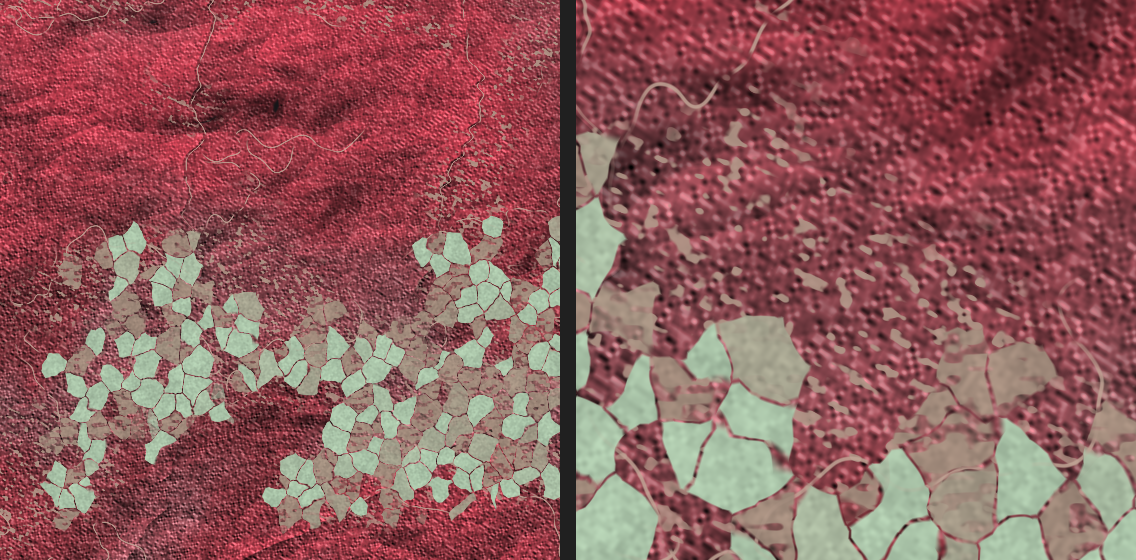
Left, the full canvas; right, a detail of the centre.
Give the GLSL for this texture, as a Shadertoy shader.

```glsl
// Infrared aerial view: crimson forested hills with pale fields, tracks and winding valleys.

const vec3 MAROON  = vec3(0.465, 0.190, 0.220);
const vec3 CRIMSON = vec3(0.655, 0.215, 0.270);
const vec3 MAUVE   = vec3(0.520, 0.330, 0.355);
const vec3 SHADOW  = vec3(0.070, 0.080, 0.090);
const vec3 BEIGE   = vec3(0.640, 0.550, 0.490);
const vec3 MINT    = vec3(0.675, 0.780, 0.670);
const vec3 TRACK   = vec3(0.760, 0.650, 0.590);

const vec2  SUN = vec2(0.5, -0.86);   // direction towards the light
const float RELIEF = 0.025;           // strength of hill shading
const float GRAIN_SCALE = 290.0;      // tree crowns per canvas height
const float GRAIN = 0.88;
const float FIELD_SCALE = 30.0;       // fields per canvas height
const float TRACK_WIDTH = 0.0011;
const mat2  FIELD_TURN = mat2(0.96, 0.28, -0.26, 0.80);

float hash(vec2 p) {
    return fract(sin(dot(p, vec2(127.1, 311.7))) * 43758.5453);
}

float noise(vec2 p) {
    vec2 i = floor(p), f = fract(p);
    f = f * f * (3.0 - 2.0 * f);
    return mix(mix(hash(i), hash(i + vec2(1, 0)), f.x),
               mix(hash(i + vec2(0, 1)), hash(i + vec2(1, 1)), f.x), f.y);
}

float fbm(vec2 p) {
    float sum = 0.0, amp = 0.53;
    for (int i = 0; i < 4; i++) {
        sum += amp * noise(p);
        p = mat2(1.6, 1.2, -1.2, 1.6) * p + 7.3;
        amp *= 0.5;
    }
    return sum;
}

// Signed distance to a winding valley: base x at the bottom and lean per unit height
float valley(vec2 p, float base, float lean) {
    float bend = 0.09 * (noise(vec2(p.y * 6.0, base * 50.0)) - 0.5)
               + 0.045 * (noise(vec2(p.y * 21.0, base * 90.0)) - 0.5)
               + 0.018 * (noise(vec2(p.y * 65.0, base * 30.0)) - 0.5);
    return (p.x - base - lean * p.y - bend) / sqrt(1.0 + lean * lean);
}

// Ridged hills cut by three valleys
float height(vec2 p) {
    vec2 q = p + 0.07 * vec2(fbm(p * 6.0), fbm(p * 6.0 + 19.0));
    q *= vec2(3.8, 5.6);
    float h = 0.0, amp = 0.5;
    for (int i = 0; i < 4; i++) {
        h += amp * (1.0 - abs(2.0 * noise(q) - 1.0));
        q = mat2(1.7, 1.2, -1.2, 1.7) * q + 3.7;
        amp *= 0.43;
    }
    h -= 0.12 * exp(-abs(valley(p, 0.29, 0.06)) / 0.011);
    h -= 0.12 * exp(-abs(valley(p, 0.67, 0.19)) / 0.011);
    h -= 0.12 * exp(-abs(valley(p, 0.45, 1.80)) / 0.011);
    return h;
}

// Farmland density, from none to full
float farmland(vec2 p) {
    float cluster = noise(p * 7.5 + 4.0) + 0.3 * abs(p.x - 0.48) - 0.06;
    return smoothstep(0.54, 0.76, cluster) * (1.0 - smoothstep(0.52, 0.68, p.y));
}

// Field cells with angular outlines: x = coverage, y = random value of the field
vec2 fields(vec2 p) {
    vec2 q = p + 0.012 * (vec2(noise(p * 45.0), noise(p * 45.0 + 50.0)) - 0.5);
    q = FIELD_TURN * q * FIELD_SCALE;
    vec2 cell = floor(q), owner = cell;
    float near = 9.0, next = 9.0;
    for (int y = -1; y <= 1; y++)
    for (int x = -1; x <= 1; x++) {
        vec2 c = cell + vec2(x, y);
        vec2 r = abs(c + vec2(hash(c), hash(c + 31.0)) - q);
        float d = max(r.x, r.y) + 0.25 * min(r.x, r.y) + 0.25 * hash(c + 53.0);
        if (d < near) { next = near; near = d; owner = c; }
        else next = min(next, d);
    }
    vec2 centre = inverse(FIELD_TURN) * (owner + 0.5) / FIELD_SCALE;
    float density = farmland(centre);
    float used = step(hash(owner + 77.0), 0.9 * density) * step(0.06, density);
    return vec2(used * smoothstep(0.0, 0.09, next - near), hash(owner + 12.0));
}

// Contour of a noise field drawn as a thin line
float track(vec2 p, float seed) {
    float e = 0.001, n = fbm(p * 4.5 + seed);
    vec2 slope = vec2(fbm((p + vec2(e, 0)) * 4.5 + seed), fbm((p + vec2(0, e)) * 4.5 + seed)) - n;
    float d = abs(n - 0.5) * e / max(length(slope), 0.0004);
    return 1.0 - smoothstep(0.4 * TRACK_WIDTH, 1.6 * TRACK_WIDTH, d);
}

void mainImage(out vec4 fragColor, in vec2 fragCoord) {
    vec2 p = fragCoord / iResolution.y;

    // Hill shading and cast shadows
    float h = height(p), e = 0.0025;
    float light = (h - height(p + SUN * e)) / e * RELIEF;
    float rise = height(p + SUN * 0.022) - h;
    float upland = smoothstep(0.35, 0.85, p.y + 0.3 * (noise(p * 4.0) - 0.5));

    // Forest tint
    float patches = fbm(p * 5.0 + 40.0);
    vec3 col = mix(MAROON, CRIMSON, clamp(0.2 + 0.65 * upland + 1.3 * (patches - 0.5) + light, 0.0, 1.0));
    col = mix(col, MAUVE, 0.65 * smoothstep(0.5, 0.72, fbm(p * 4.0 + 80.0)) * (1.0 - 0.5 * upland));

    // Tree crowns lit from one side
    vec2 g = mat2(0.83, 0.56, -0.56, 0.83) * p * GRAIN_SCALE;
    float crowns = noise(g) - noise(g + vec2(-0.1, -0.95)) + 0.5 * (noise(g * 0.5) - 0.5);
    col *= 1.0 + clamp(light, -0.5, 0.22) + GRAIN * mix(1.0, 0.65, upland) * crowns;
    col += vec3(0.0, 0.09, 0.08) * smoothstep(0.1, 0.5, crowns);
    col *= 1.0 - 0.3 * smoothstep(0.06, 0.18, rise);
    col = mix(col, SHADOW, 0.95 * smoothstep(0.19, 0.22, rise - 0.06 * (1.0 - upland)));

    // Bare flecks and scrub
    float fleck = noise(mat2(0.9, 0.4, -0.4, 0.9) * p * vec2(120.0, 220.0)) + 0.3 * (noise(g) - 0.5);
    float bare = max(smoothstep(0.53, 0.68, fbm(p * 6.0 + 15.0)), 0.8 * farmland(p));
    col = mix(col, mix(BEIGE, TRACK, 0.4), 0.9 * bare * smoothstep(0.66, 0.84, fleck));

    // Fields
    vec2 field = fields(p);
    vec3 soil = mix(BEIGE, MINT, smoothstep(0.3, 0.6, field.y));
    soil *= 0.9 + 0.16 * fbm(p * 45.0) + 0.14 * (noise(g) - 0.5);
    float weeds = (1.0 - smoothstep(0.2, 0.5, field.y)) * smoothstep(0.5, 0.7, noise(p * vec2(95.0, 170.0)));
    col = mix(col, soil, field.x * (1.0 - 0.65 * weeds));

    // Tracks on the hills and along two valleys
    float lines = track(p, 3.0) * smoothstep(0.5, 0.62, noise(p * 6.0 + 60.0));
    lines = max(lines, track(p, 27.0) * smoothstep(0.52, 0.64, noise(p * 7.0 + 90.0)));
    float side = min(abs(valley(p, 0.29, 0.06) - 0.004), abs(valley(p, 0.67, 0.19) - 0.004));
    float road = 1.0 - smoothstep(0.4 * TRACK_WIDTH, 1.6 * TRACK_WIDTH, side);
    lines = max(lines, road * smoothstep(0.5, 0.7, p.y));
    col = mix(col, TRACK, 0.85 * lines * (1.0 - 0.8 * field.x) * smoothstep(0.15, 0.4, noise(p * 90.0)));

    fragColor = vec4(clamp(col, 0.0, 1.0), 1.0);
}
```
